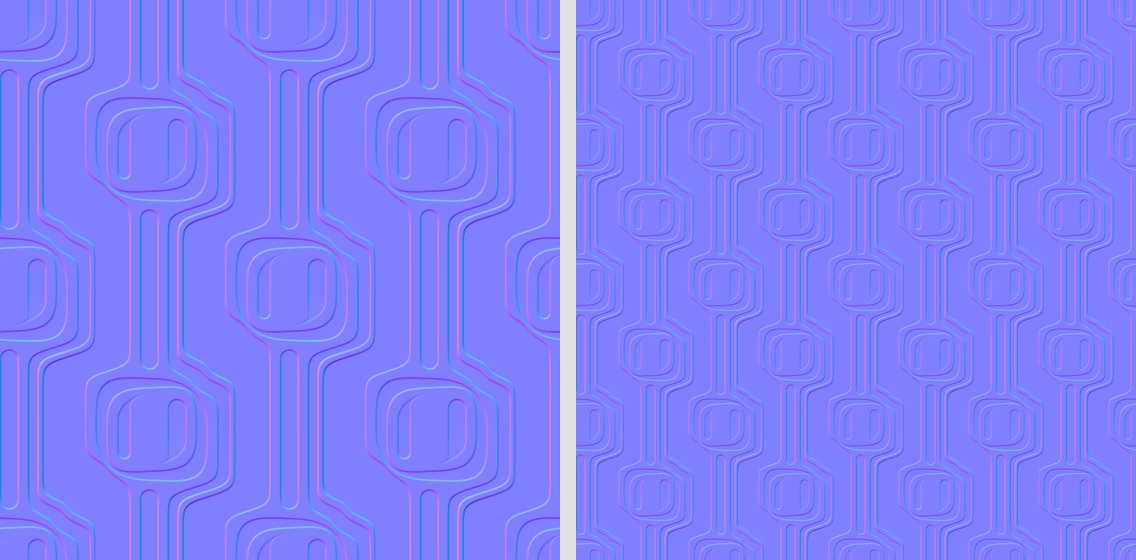
Left, the tile; right, the same tile 2 across and 2 down.
A WebGL 1 fragment shader for this texture map:

```glsl
precision highp float;
// Tangent-space normal map of engraved vertical bands that swell into rounded
// medallions, on a half-drop lattice of two by two repeats. A height field is
// built from signed distances and its slope is encoded as colour (green down).

uniform vec2 u_resolution;

float hash(float n) {
  return fract(sin(n * 12.9898) * 43758.5453);
}

float sigmoid(float t) {
  return 1.0 / (1.0 + exp(-t));
}

// Two soft steps of equal size, centred on a and b
float doubleStep(float y, float a, float b, float k) {
  return 0.5 * (sigmoid(k * (y - a)) + sigmoid(k * (y - b)));
}

// Bevelled plateau: 1 inside a shape, 0 outside
float plateau(float d) {
  return 1.0 - smoothstep(-1.5, 1.5, d);
}

// Approximate distance to a superellipse with radii r and exponent n
float oval(vec2 q, vec2 r, float n) {
  vec2 v = max(abs(q) / r, 0.001);
  float s = pow(pow(v.x, n) + pow(v.y, n), 1.0 / n);
  vec2 g = pow(v, vec2(n - 1.0)) / r;
  return (s - 1.0) * pow(s, n - 1.0) / length(g);
}

// Horizontal positions of the four band edges: left, then three on the right
vec4 bandEdges(float y) {
  vec4 swell = vec4(
    sigmoid(0.2 * (y + 75.0)) * (1.0 - doubleStep(y, 47.0, 73.0, 0.19)),
    doubleStep(y, -70.0, -44.0, 0.2) * sigmoid(0.19 * (85.0 - y)),
    doubleStep(y, -82.0, -58.0, 0.23) * sigmoid(0.18 * (91.0 - y)),
    doubleStep(y, -91.0, -66.0, 0.23) * sigmoid(0.18 * (97.0 - y)));
  return mix(vec4(-36.5, 16.0, 29.0, 36.0), vec4(-97.5, 84.0, 101.0, 107.0), swell);
}

// Round-ended bar whose other end bends and fades to a tip at the origin
float horn(vec2 q, vec2 outer, vec2 inner) {
  float radius = 0.5 * (outer.x - inner.x);
  vec2 cap = vec2(-0.5 * (outer.x + inner.x), 91.0 - radius);
  if (q.y > cap.y) return plateau(length(q - cap) - radius);
  float outside = oval(min(q - vec2(0.0, outer.y), 0.0), outer, 2.0);
  float inside = oval(min(q - vec2(0.0, inner.y), 0.0), inner, 2.0);
  float fade = mix(0.3, 1.0, smoothstep(0.0, 42.0, q.y));
  return fade * (plateau(outside) - plateau(inside));
}

// Relief of one column around a medallion centre, y pointing down
float relief(vec2 p) {
  // Flowing band edges
  vec4 slope = bandEdges(p.y + 0.5) - bandEdges(p.y - 0.5);
  vec4 d = (p.x - bandEdges(p.y)) / sqrt(1.0 + slope * slope);
  vec4 side = smoothstep(-1.5, 1.5, d);
  float h = 1.0 - side.x + side.y - side.z + side.w;

  // Long capsule in the stem between medallions
  float stemY = abs(mod(p.y - 5.0, 384.0) - 192.0);
  h += plateau(length(vec2(p.x + 10.0, max(stemY - 97.0, 0.0))) - 12.0);

  // Ring with counter-sheared rims: opposite corners share an exponent
  vec2 q = p - vec2(-7.0, 5.0);
  bool leaning = q.x * q.y < 0.0;
  vec2 outerQ = vec2(q.x, q.y - 0.04 * q.x);
  vec2 innerQ = vec2(q.x, q.y + 0.05 * q.x);
  leaning = outerQ.x * outerQ.y < 0.0;
  h += plateau(oval(outerQ, vec2(76.0, 69.7), leaning ? 2.6 : 4.2));
  leaning = innerQ.x * innerQ.y < 0.0;
  h -= plateau(oval(innerQ, vec2(61.3, 57.3), leaning ? 4.2 : 3.5));

  // Two opposed horns inside the ring
  h += horn(p - vec2(0.0, -46.0), vec2(53.0, 37.0), vec2(36.5, 20.0));
  h += horn(vec2(-18.0, 55.0) - p, vec2(58.0, 34.0), vec2(34.0, 13.0));
  return h;
}

// Faint scan ripples along the flanks of the ring
float ripple(vec2 p) {
  float x = abs(p.x + 7.0);
  float gate = smoothstep(40.0, 46.0, x) * (1.0 - smoothstep(68.0, 76.0, x))
    * (1.0 - smoothstep(15.0, 42.0, abs(p.y)));
  float strip = floor(p.x / 5.0);
  return 0.035 * gate * hash(strip + 40.0) * sin(p.y * 1.6 + 6.28 * hash(strip));
}

void main() {
  // 768 units span the canvas; each repeat is 384 units
  vec2 uv = gl_FragCoord.xy / u_resolution;
  vec2 pos = vec2(uv.x, 1.0 - uv.y) * 768.0;
  vec2 e = max(384.0 / u_resolution, 0.4);

  vec2 tilt = vec2(0.0);
  for (int i = 0; i < 2; i++) {
    // Second column is dropped by half a repeat
    vec2 p = mod(pos - vec2(215.0, 200.0) - 192.0 * float(i) + 192.0, 384.0) - 192.0;
    vec2 rise = vec2(
      relief(p + vec2(e.x, 0.0)) - relief(p - vec2(e.x, 0.0)),
      relief(p + vec2(0.0, e.y)) - relief(p - vec2(0.0, e.y))) / (2.0 * e);
    // Stems are cut more steeply than medallions
    float depth = mix(1.25, 2.1, smoothstep(85.0, 115.0, abs(p.y)));
    tilt -= rise * depth;
    tilt.y += ripple(p);
  }
  gl_FragColor = vec4(0.5 + 0.5 * normalize(vec3(tilt, 1.0)), 1.0);
}
```
